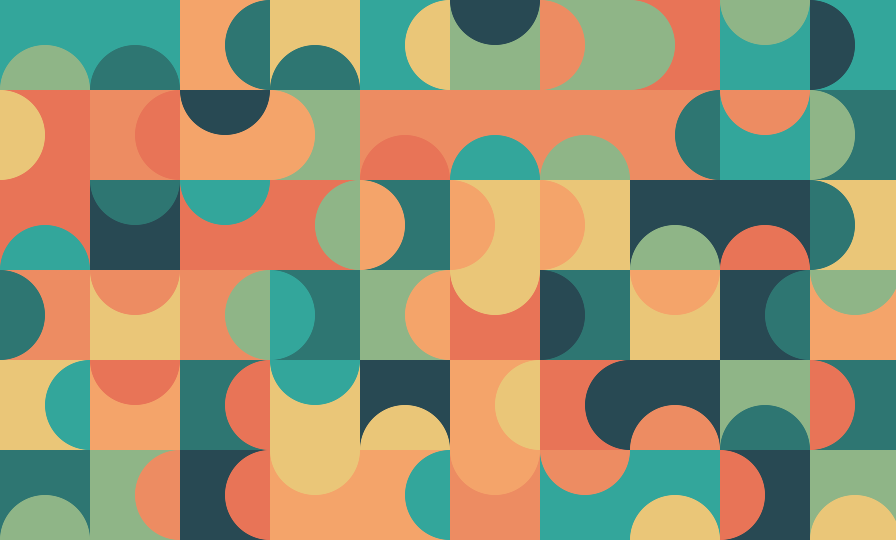
Write a WebGL 2 fragment shader that draws this pattern.

```glsl
#version 300 es
precision highp float;
// Grid of flat square tiles, each with a half disc resting on one random side.

uniform vec2 u_resolution;
out vec4 fragColor;

const int COLUMNS = 10;
const int ROWS = 6;
const int TILES = COLUMNS * ROWS;
const float DISC_RADIUS = 0.5;   // in tiles
const uint COLOUR_SEED = 1709u;
const uint SHAPE_SEED = 5231u;
const float HALF_PI = 1.5707963;

const int SIDES = 4;
const int COLOURS = 8;
const vec3 PALETTE[COLOURS] = vec3[](
  vec3(0.157, 0.286, 0.325),  // ink
  vec3(0.180, 0.463, 0.447),  // deep teal
  vec3(0.200, 0.651, 0.608),  // teal
  vec3(0.561, 0.710, 0.529),  // sage
  vec3(0.918, 0.776, 0.471),  // straw
  vec3(0.957, 0.643, 0.416),  // apricot
  vec3(0.929, 0.549, 0.384),  // salmon
  vec3(0.910, 0.455, 0.341)   // coral
);

// One-to-one integer hash, so no two tiles can tie.
uint hash(uint n) {
  n = n * 747796405u + 2891336453u;
  n = ((n >> ((n >> 28u) + 4u)) ^ n) * 277803737u;
  return (n >> 22u) ^ n;
}

// Position of a tile in a shuffled deck: random order, even shares.
int shuffledRank(int tile, uint seed) {
  uint own = hash(uint(tile) + seed);
  int rank = 0;
  for (int other = 0; other < TILES; other++) {
    rank += int(hash(uint(other) + seed) < own);
  }
  return rank;
}

void main() {
  // Square tiles, ROWS of them to the canvas height
  vec2 grid = gl_FragCoord.xy * float(ROWS) / u_resolution.y;
  ivec2 cell = ivec2(floor(grid));
  vec2 local = fract(grid) - 0.5;
  int tile = cell.y * COLUMNS + cell.x % COLUMNS;

  // Two different colours and a side for this tile
  int ground = shuffledRank(tile, COLOUR_SEED) * COLOURS / TILES;
  int shape = shuffledRank(tile, SHAPE_SEED);
  int shift = 1 + (shape / SIDES) * (COLOURS - 1) / (TILES / SIDES);
  int disc = (ground + shift) % COLOURS;
  float angle = float(shape % SIDES) * HALF_PI;

  // Disc centred on the middle of that side, clipped by the tile
  vec2 centre = 0.5 * vec2(cos(angle), sin(angle));
  float distanceToDisc = length(local - centre) - DISC_RADIUS;
  float pixel = float(ROWS) / u_resolution.y;
  float cover = 1.0 - smoothstep(-0.5 * pixel, 0.5 * pixel, distanceToDisc);

  fragColor = vec4(mix(PALETTE[ground], PALETTE[disc], cover), 1.0);
}
```
